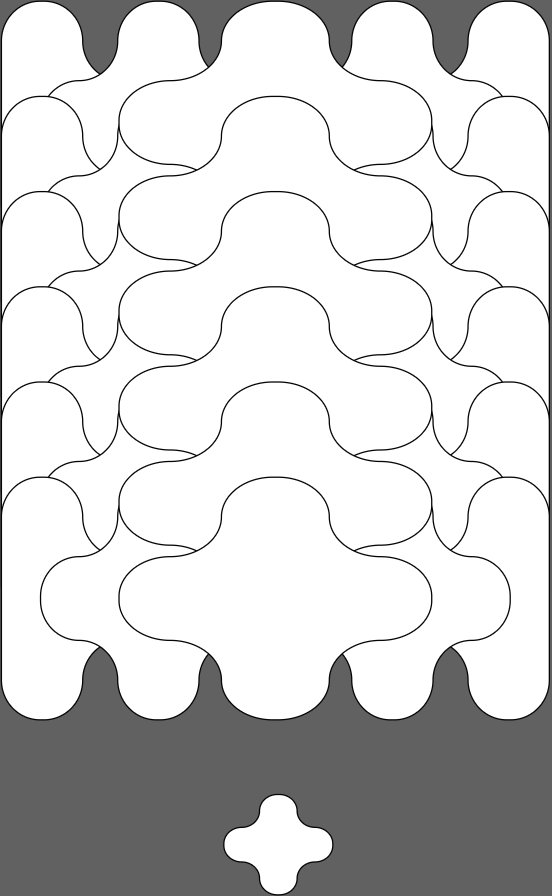
Write a WebGL 1 fragment shader that draws this pattern.

```glsl
precision highp float;
// Overlapping outlined white crosses with rounded lobes, stacked in six rows on grey.
// One unit cross is stretched to each size; outer and flanking columns are painted
// row by row, then the wide central column over them, and a small cross below.

uniform vec2 u_resolution;

// Lengths are fractions of the canvas height.
const int ROWS = 6;
const float ROW_STEP = 0.10625;
const float BOTTOM_ROW_Y = 0.3320;
const float AXIS_OFFSET = -0.0007;
const float FLANK_X = 0.1306;
const float OUTER_X = 0.2604;
const vec2 CENTRE_SIZE = vec2(0.1745, 0.1354);
const vec2 SIDE_SIZE = vec2(0.1315, 0.1354);
const vec2 SMALL_SIZE = vec2(0.0608, 0.0560);
const vec2 SMALL_POS = vec2(0.0033, 0.0573);
const float LINE_WIDTH = 0.00145;

// Unit cross: half width of a lobe and radius of every curve.
const float LOBE = 0.345;
const float CURVE = 0.5 * (1.0 - LOBE);

const vec3 GROUND = vec3(0.38);
const vec3 FILL = vec3(1.0);
const vec3 INK = vec3(0.02);

// Approximate signed distance to the cross with the given half extents.
float crossDistance(vec2 p, vec2 size) {
  p = abs(p) / size;
  if (p.x > p.y) {
    p = p.yx;
    size = size.yx;
  }
  float joint = LOBE + CURVE;
  vec2 radial;
  float d;
  if (p.y > joint) {
    // Convex tip
    radial = max(p - vec2(LOBE - CURVE, joint), 0.0);
    d = length(radial) - CURVE;
  } else {
    // Concave shoulder
    radial = p - vec2(joint);
    d = CURVE - length(radial);
  }
  // Divide by the gradient so that the stretched outline keeps an even width
  vec2 normal = radial / max(length(radial), 1e-4);
  return d / max(length(normal / size), 1e-3);
}

float coverage(float d) {
  return clamp(0.5 - d * u_resolution.y, 0.0, 1.0);
}

// Paints a filled, outlined shape over the colour below.
vec3 paint(vec3 below, float d) {
  float whole = coverage(d - 0.5 * LINE_WIDTH);
  float inside = coverage(d + 0.5 * LINE_WIDTH);
  return below * (1.0 - whole) + INK * (whole - inside) + FILL * inside;
}

float rowCentre(int row) {
  return BOTTOM_ROW_Y + float(ROWS - 1 - row) * ROW_STEP;
}

void main() {
  vec2 p = gl_FragCoord.xy / u_resolution.y;
  p.x -= 0.5 * u_resolution.x / u_resolution.y + AXIS_OFFSET;
  float side = abs(p.x);
  vec3 color = GROUND;

  // Side columns, top row first; the outer crosses are cut straight outside
  for (int row = 0; row < ROWS; row++) {
    float y = p.y - rowCentre(row);
    vec2 outer = vec2(side - OUTER_X, y);
    float outerDistance = crossDistance(outer, SIDE_SIZE);
    float straightCut = outer.x - LOBE * SIDE_SIZE.x;
    color = paint(color, max(outerDistance, straightCut));
    color = paint(color, crossDistance(vec2(side - FLANK_X, y), SIDE_SIZE));
  }

  // Central column
  for (int row = 0; row < ROWS; row++) {
    vec2 centre = vec2(p.x, p.y - rowCentre(row));
    color = paint(color, crossDistance(centre, CENTRE_SIZE));
  }

  // Single small cross
  color = paint(color, crossDistance(p - SMALL_POS, SMALL_SIZE));

  gl_FragColor = vec4(color, 1.0);
}
```
